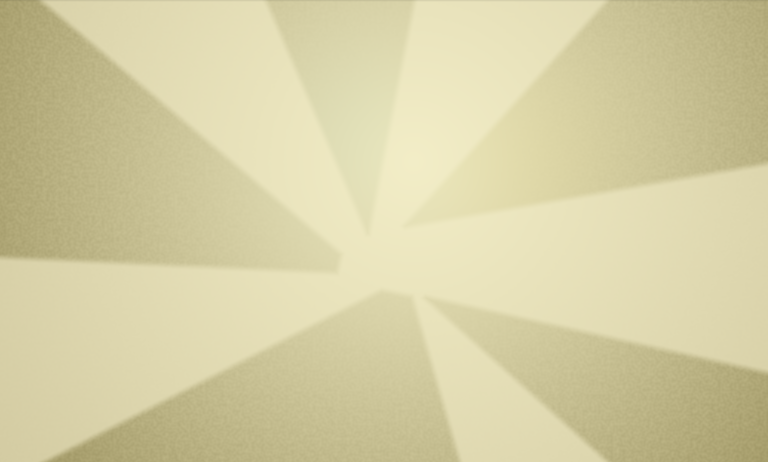
Write a Shadertoy shader that draws this background.

```glsl
// Faded paper sunburst: five soft olive wedges point at a pale cream middle.
// Each wedge is the overlap of three half-planes; colours fade with distance
// from an off-centre glow, and gradient noise adds grain to the darker parts.

#define ASPECT 1.67
#define GLOW_CENTER vec2(0.90, 0.65)
#define EDGE_BLUR 0.010
#define GRAIN_SCALE 150.0
#define GRAIN_AMOUNT 0.036
#define OLIVE_FALLOFF 1.2
#define CREAM_INNER vec3(0.95, 0.93, 0.78)
#define CREAM_OUTER vec3(0.84, 0.81, 0.65)
#define OLIVE_INNER vec3(0.925, 0.905, 0.75)
#define OLIVE_OUTER vec3(0.65, 0.615, 0.42)

// Signed distance to the line from a to b, positive on its left side
float leftOf(vec2 p, vec2 a, vec2 b) {
    vec2 dir = normalize(b - a);
    vec2 rel = p - a;
    return dir.x * rel.y - dir.y * rel.x;
}

// Coverage of an open wedge with a blunt tip from tipA to tipB
float wedge(vec2 p, vec2 farA, vec2 tipA, vec2 tipB, vec2 farB) {
    float inside = min(leftOf(p, farA, tipA), leftOf(p, tipB, farB));
    inside = min(inside, leftOf(p, tipA, tipB));
    return smoothstep(-EDGE_BLUR, EDGE_BLUR, inside);
}

// Gradient noise
vec2 gradientAt(vec2 cell) {
    vec3 h = fract(cell.xyx * vec3(0.1031, 0.1030, 0.0973));
    h += dot(h, h.yzx + 33.33);
    float angle = 6.2832 * fract((h.x + h.y) * h.z);
    return vec2(cos(angle), sin(angle));
}

float gradientNoise(vec2 p) {
    vec2 cell = floor(p);
    vec2 f = p - cell;
    vec2 u = f * f * f * (f * (f * 6.0 - 15.0) + 10.0);
    vec2 e = vec2(1.0, 0.0);
    float bottom = mix(dot(gradientAt(cell), f),
                       dot(gradientAt(cell + e.xy), f - e.xy), u.x);
    float top = mix(dot(gradientAt(cell + e.yx), f - e.yx),
                    dot(gradientAt(cell + e.xx), f - e.xx), u.x);
    return mix(bottom, top, u.y);
}

// Soft round spot for local tints
float spot(vec2 p, vec2 center, float radius) {
    vec2 q = (p - center) / radius;
    return exp(-dot(q, q));
}

void mainImage(out vec4 fragColor, in vec2 fragCoord) {
    vec2 p = fragCoord / iResolution.xy * vec2(ASPECT, 1.0);

    // Wedges: left, top, upper right, lower right, bottom
    float shade = wedge(p, vec2(0.0, 0.443), vec2(0.733, 0.409),
                           vec2(0.743, 0.450), vec2(0.087, 1.0));
    shade = max(shade, wedge(p, vec2(0.578, 1.0), vec2(0.798, 0.493),
                                vec2(0.802, 0.493), vec2(0.902, 1.0)));
    shade = max(shade, wedge(p, vec2(1.322, 1.0), vec2(0.878, 0.511),
                                vec2(0.881, 0.508), vec2(1.670, 0.646)));
    shade = max(shade, wedge(p, vec2(1.670, 0.193), vec2(0.926, 0.358),
                                vec2(0.923, 0.355), vec2(1.322, 0.0)));
    shade = max(shade, wedge(p, vec2(1.0, 0.0), vec2(0.896, 0.359),
                                vec2(0.830, 0.372), vec2(0.098, 0.0)));

    // Radial fade of both papers
    float fade = length(p - GLOW_CENTER);
    vec3 cream = mix(CREAM_INNER, CREAM_OUTER, fade);
    vec3 olive = mix(OLIVE_INNER, OLIVE_OUTER, pow(fade, OLIVE_FALLOFF));

    // Green tint in the top wedge, warm tint in the upper right one
    olive += vec3(-0.015, 0.0, 0.005) * spot(p, vec2(0.78, 0.72), 0.2);
    olive += vec3(0.005, 0.0, -0.025) * spot(p, vec2(1.13, 0.65), 0.25);
    vec3 color = mix(cream, olive, shade);

    // Grain, strongest in the outer wedges
    float grain = gradientNoise(p * GRAIN_SCALE)
                + 0.5 * gradientNoise(p * GRAIN_SCALE * 0.45 + 17.0);
    color += grain * GRAIN_AMOUNT * mix(0.12, 1.0, shade) * smoothstep(0.1, 0.9, fade);

    // Faint dark line along the top border
    color *= 1.0 - 0.08 * smoothstep(0.995, 1.0, p.y);

    fragColor = vec4(clamp(color, 0.0, 1.0), 1.0);
}
```
